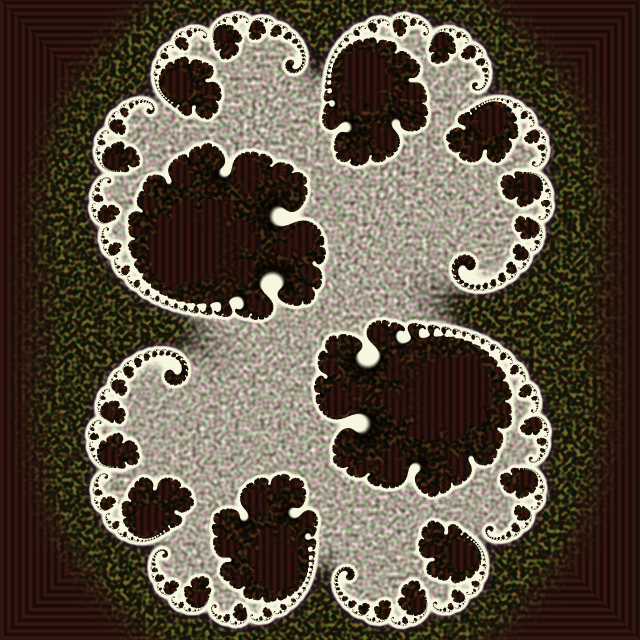
Give the GLSL for this background, as a Shadertoy shader.

```glsl
// A quadratic Julia set just outside the main cardioid: slow escapes form a pale,
// grainy hollow, very late ones form dark scalloped islands with white rims.
// Colour follows the smooth escape count, roughened by gradient noise.

const vec2 SEED = vec2(0.285, -0.01);
const vec2 SLOW_POINT = vec2(0.4735, -0.1889); // weakly repelling fixed point

vec2 complexMul(vec2 a, vec2 b) {
    return vec2(a.x * b.x - a.y * b.y, a.x * b.y + a.y * b.x);
}

vec2 hashGradient(vec2 cell) {
    vec2 h = vec2(dot(cell, vec2(127.1, 311.7)), dot(cell, vec2(269.5, 183.3)));
    return 2.0 * fract(sin(h) * 43758.55) - 1.0;
}

float gradientNoise(vec2 p) {
    vec2 i = floor(p), f = fract(p);
    vec2 u = f * f * (3.0 - 2.0 * f);
    float a = dot(hashGradient(i), f);
    float b = dot(hashGradient(i + vec2(1, 0)), f - vec2(1, 0));
    float c = dot(hashGradient(i + vec2(0, 1)), f - vec2(0, 1));
    float d = dot(hashGradient(i + vec2(1, 1)), f - vec2(1, 1));
    return mix(mix(a, b, u.x), mix(c, d, u.x), u.y);
}

// x: smooth escape count, y: distance to the set, z: final distance to the slow point
vec3 escapeData(vec2 z) {
    vec2 slope = vec2(1.0, 0.0);
    for (int n = 0; n < 44; n++) {
        float r = length(z);
        if (r > 8.0)
            return vec3(float(n) - log2(log2(r)), r * log(r) / length(slope), 9.0);
        slope = 2.0 * complexMul(z, slope);
        z = complexMul(z, z) + SEED;
    }
    return vec3(44.0, 0.0, length(z - SLOW_POINT));
}

vec3 shade(vec2 uv) {
    vec3 data = escapeData((uv - 0.5) * 2.26);
    float count = data.x, edgeDistance = data.y;

    // Fine grain, and the woven lines of the flat dark areas
    float grain = gradientNoise(uv * 150.0);
    float tint = gradientNoise(uv * 120.0 + 37.0);
    float speck = smoothstep(-0.15, 0.4, grain);
    vec2 fromCentre = abs(uv - 0.5);
    float across = fromCentre.x > fromCentre.y ? uv.x : uv.y;
    float weave = 0.5 + 0.5 * sin(across * 560.0);
    float islandWeave = 0.5 + 0.5 * sin(uv.x * 560.0);

    // Outer field: brown frame, then mottled olive, plum beside the lace
    vec3 frame = mix(vec3(0.08, 0.04, 0.03), vec3(0.23, 0.09, 0.06), weave);
    vec3 olive = mix(vec3(0.08, 0.07, 0.03), vec3(0.43, 0.42, 0.17), speck);
    olive += vec3(0.16, -0.03, 0.0) * tint;
    vec3 colour = mix(frame, olive, smoothstep(1.4, 2.7, count));
    vec3 plum = mix(vec3(0.14, 0.08, 0.12), vec3(0.42, 0.27, 0.36), speck);
    colour = mix(colour, plum, 0.8 * smoothstep(0.035, 0.018, edgeDistance));

    // Pale hollow, shaded where it opens to the outside
    vec3 hollow = mix(vec3(0.38, 0.35, 0.31), vec3(0.66, 0.63, 0.57),
                      smoothstep(10.0, 15.0, count));
    hollow += 0.55 * grain + vec3(0.16, -0.10, 0.12) * tint;
    colour = mix(colour, hollow, smoothstep(9.0, 12.5, count));

    // White rim and lace
    float rim = max(smoothstep(21.5, 25.0, count),
                    smoothstep(0.017, 0.008, edgeDistance));
    colour = mix(colour, vec3(0.97, 0.97, 0.88), rim);

    // Dark islands: black edge, wormy olive and red, woven brown in the calm core
    vec3 calm = mix(vec3(0.08, 0.04, 0.03), vec3(0.22, 0.08, 0.05), islandWeave);
    vec3 wormy = mix(vec3(0.06, 0.04, 0.02), vec3(0.30, 0.19, 0.08), speck);
    wormy += vec3(0.16, 0.0, 0.0) * tint;
    wormy *= mix(0.35, 1.0, smoothstep(32.0, 35.0, count));
    vec3 island = mix(calm, wormy, smoothstep(0.15, 0.40, data.z));
    return mix(colour, island, smoothstep(31.5, 32.3, count));
}

void mainImage(out vec4 fragColor, in vec2 fragCoord) {
    // Keep the square centred, and average a 3 by 3 grid of samples
    float side = min(iResolution.x, iResolution.y);
    vec3 sum = vec3(0.0);
    for (int j = 0; j < 3; j++)
        for (int i = 0; i < 3; i++) {
            vec2 offset = (vec2(i, j) - 1.0) / 3.0;
            vec2 uv = (fragCoord + offset - 0.5 * iResolution.xy) / side + 0.5;
            sum += clamp(shade(uv), 0.0, 1.0);
        }
    fragColor = vec4(sum / 9.0, 1.0);
}
```
